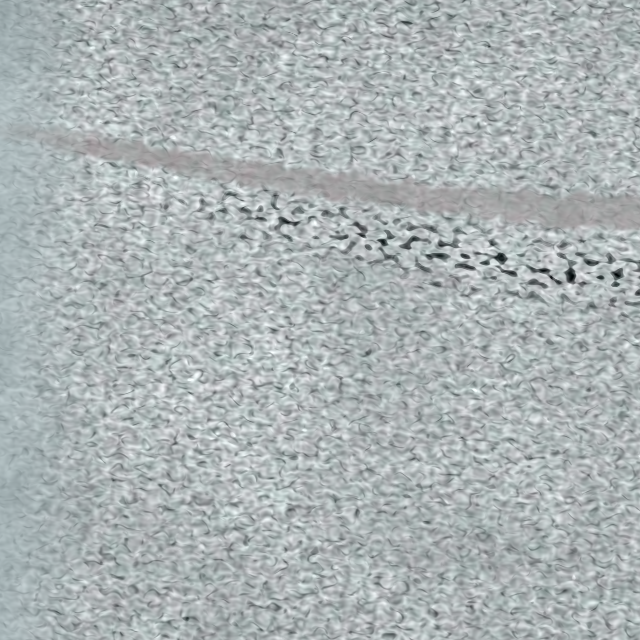
A Shadertoy shader for this texture:

```glsl
float hash(vec2 cell) {
    vec3 q = fract(vec3(cell.xyx) * vec3(0.1031, 0.1030, 0.0973));
    q += dot(q, q.yzx + 33.33);
    return fract((q.x + q.y) * q.z);
}

float cornerSlope(vec2 cell, vec2 offset) {
    float angle = 6.2832 * hash(cell);
    return dot(vec2(cos(angle), sin(angle)), offset);
}

float gradientNoise(vec2 p) {
    vec2 i = floor(p), f = fract(p);
    vec2 u = f * f * f * (f * (f * 6.0 - 15.0) + 10.0);
    vec2 e = vec2(0.0, 1.0);
    float low = mix(cornerSlope(i, f), cornerSlope(i + e.yx, f - e.yx), u.x);
    float high = mix(cornerSlope(i + e, f - e), cornerSlope(i + 1.0, f - 1.0), u.x);
    return mix(low, high, u.y);
}

void mainImage(out vec4 fragColor, in vec2 fragCoord) {
    vec2 uv = fragCoord / iResolution.xy;

    // Slightly tilted ground, with grains a little flatter toward the top
    vec2 ground = vec2(uv.x - 0.15 * uv.y, uv.y + 0.15 * uv.x + 0.1 * uv.y * uv.y);
    vec2 bend = vec2(gradientNoise(ground * 45.0 + 7.0), gradientNoise(ground * 45.0 + 91.0));
    vec2 p = ground + 0.006 * bend;

    // Curved smooth track with ragged edges
    float trackY = 0.665 + 0.135 * pow(1.0 - uv.x, 1.5);
    float wobble = 0.012 * gradientNoise(uv * 26.0) + 0.008 * gradientNoise(uv * 70.0);
    float fromTrack = uv.y - trackY + wobble;
    float halfWidth = 0.013 + 0.015 * uv.x;
    float track = 1.0 - smoothstep(halfWidth - 0.009, halfWidth + 0.007, abs(fromTrack));
    track *= smoothstep(-0.1, 0.2, uv.x) * (0.9 + 0.5 * gradientNoise(uv * 14.0 + 40.0));

    // Dark gravel scattered below the track, on a paler verge
    float gravelOffset = (fromTrack + 0.03 + 0.075 * uv.x) / (0.03 + 0.02 * uv.x);
    float gravel = exp(-gravelOffset * gravelOffset) * smoothstep(0.0, 0.65, uv.x);
    float verge = exp(-pow((fromTrack + 0.03) / 0.085, 2.0));

    // Coarse and fine grain, crossed by short worm-like dark strokes
    float coarse = gradientNoise(p * vec2(60.0, 94.0));
    float fine = gradientNoise(p * vec2(105.0, 155.0) + 31.0);
    float strokes = 1.0 - smoothstep(0.0, 0.17, abs(gradientNoise(p * vec2(40.0, 62.0) + 53.0)));
    strokes *= smoothstep(-0.05, 0.3, gradientNoise(p * vec2(46.0, 66.0) + 17.0));
    float patches = gradientNoise(uv * 4.0 + 3.0) + 0.6 * gradientNoise(uv * 10.0);
    float clumps = gradientNoise(uv * vec2(20.0, 28.0) + 61.0);
    float grain = 0.23 * coarse + 0.19 * fine - 0.19 * strokes;

    // Sparse dark pits, pale chips and rounded stones
    float pitNoise = gradientNoise(p * vec2(54.0, 82.0) + 71.0);
    float pits = smoothstep(0.34, 0.56, pitNoise);
    float chips = smoothstep(0.4, 0.6, gradientNoise(p * vec2(62.0, 84.0) + 123.0));
    float stones = smoothstep(0.07, 0.3, pitNoise + 0.12 * clumps) * gravel;

    float calmLeft = smoothstep(-0.02, 0.17, uv.x + 0.03 * patches);
    float contrast = mix(0.25, 1.0 + 0.3 * patches, calmLeft) * (1.0 - 0.75 * track);
    float light = contrast * (grain - 0.2 * pits + 0.14 * chips);
    light += (0.055 * patches + 0.06 * clumps) * (1.0 - 0.6 * track);
    light += 0.035 * verge + 0.03 * gravel - 0.45 * stones;
    light -= 0.025 * smoothstep(0.8, 1.0, uv.y) + 0.02 * smoothstep(0.3, 0.0, uv.y);

    // Cool grey ground, teal left margin, warm grey track
    vec3 color = mix(vec3(0.655, 0.71, 0.72), vec3(0.703, 0.732, 0.737), calmLeft);
    color = mix(color, vec3(0.595, 0.59, 0.592), 0.9 * track);
    float tint = gradientNoise(uv * 24.0 + 11.0) + 0.8 * gradientNoise(uv * 60.0 + 5.0);
    color += vec3(0.022, -0.01, 0.002) * tint * calmLeft;

    fragColor = vec4(clamp(color + light, 0.0, 1.0), 1.0);
}
```
